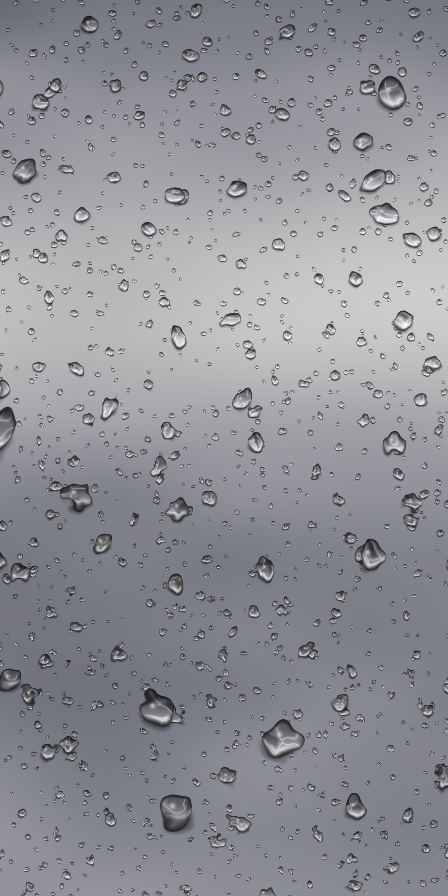
Give the GLSL for this texture, as a Shadertoy shader.

```glsl
// Rain drops on a window in front of a blurred, overcast sky.
// The sky is a sum of soft bands and noise; the drops are warped ellipses
// scattered on jittered grids, from fine spray up to large beads.

const vec3 SKY_TINT = vec3(-0.006, 0.0, 0.04);  // blue cast of the dark cloud
const float SKY_BASE = 0.485;
const float BAND_HEIGHT = 0.675;                // bright band, share of height
const float BAND_WIDTH = 0.185;
const float BAND_GAIN = 0.30;
const float CLOUD_GAIN = 0.15;
const float RIM_LUMA = 0.10;
const float GLINT_LUMA = 0.92;
const float SHADOW_GAIN = 0.35;

float hash(vec2 p) {
    return fract(sin(dot(p, vec2(127.1, 311.7))) * 43758.5453);
}

float noise(vec2 p) {
    vec2 i = floor(p), f = fract(p);
    f = f * f * (3.0 - 2.0 * f);
    return mix(mix(hash(i), hash(i + vec2(1, 0)), f.x),
               mix(hash(i + vec2(0, 1)), hash(i + vec2(1, 1)), f.x), f.y);
}

float bell(float x, float width) {
    x /= width;
    return exp(-x * x);
}

// Blurred clouds; p spans 0..1 across, height is 0..1 upwards
vec3 sky(vec2 p, float height) {
    float cloud = 0.65 * noise(p * vec2(1.8, 3.4) + 3.7)
                + 0.35 * noise(p * vec2(3.5, 6.5) + 9.1) - 0.5;
    float luma = SKY_BASE + CLOUD_GAIN * cloud;
    luma += BAND_GAIN * bell(height - BAND_HEIGHT - 0.03 * (p.x - 0.5), BAND_WIDTH);
    luma += 0.12 * bell(height, 0.16) * (1.2 - 0.8 * p.x);
    luma -= 0.07 * smoothstep(0.88, 1.0, height);
    luma += 0.03 * (p.x - 0.5) * bell(height - 0.6, 0.2);
    return vec3(luma) + SKY_TINT * smoothstep(0.82, 0.45, luma);
}

// Light inside a drop: q is upright, e is the warped shape, r is 1 at the rim
float dropLuma(vec2 q, vec2 e, float r, float skyLuma, float seed) {
    // inverted view of the sky: dark above, bright below
    float luma = mix(skyLuma * 0.68, skyLuma * 1.12, smoothstep(0.6, -0.5, q.y));

    // folded reflections
    float fold = noise(e * vec2(1.5, 2.4) + seed * 37.0);
    luma += 0.20 * smoothstep(0.12, 0.0, abs(fold - 0.55));
    luma -= 0.16 * smoothstep(0.35, 0.15, fold);

    // dark rim, heavier at the top and the bottom
    float upright = abs(q.y) / (length(q) + 0.001);
    float rimStart = mix(0.82, 0.60, upright);
    luma = mix(luma, RIM_LUMA, 0.88 * smoothstep(rimStart, 0.97, r) * mix(0.6, 1.0, upright));

    // glints: a crescent low inside the rim and a small spot above
    float crescent = bell(r - 0.58, 0.13) * smoothstep(-0.1, -0.5, q.y);
    float spot = bell(length(q - vec2(-0.25, 0.28)), 0.17);
    return mix(luma, GLINT_LUMA, 0.65 * max(crescent, spot));
}

void addDrops(inout vec3 color, vec2 p, float height, float cell,
              vec2 radii, float density, float layer) {
    vec2 home = floor(p / cell);
    float skyLuma = color.g;
    vec3 behind = sky(p, height);
    skyLuma = behind.g;
    for (int k = 0; k < 9; k++) {
        vec2 id = home + vec2(k % 3 - 1, k / 3 - 1);
        vec2 key = id + layer * 17.3;
        if (hash(key) > density) continue;

        float seed = hash(key + 5.1);
        vec2 jitter = vec2(hash(key + 1.7), hash(key + 2.9));
        float size = hash(key + 3.3);
        float radius = mix(radii.x, radii.y, size * size);
        vec2 q = (p - (id + jitter) * cell) / radius;
        if (dot(q, q) > 6.0) continue;

        // rotated ellipse, more ragged toward the bottom of the pane
        float angle = (hash(key + 7.7) - 0.5) * 2.6;
        float c = cos(angle), s = sin(angle);
        float stretch = mix(1.0, 1.5, pow(hash(key + 8.3), 2.0));
        vec2 e = mat2(c, -s, s, c) * q * vec2(1.0 / stretch, sqrt(stretch));
        float ragged = mix(1.0, 0.35, smoothstep(0.1, 0.9, height)) * (0.4 + seed);
        vec2 w = q * 1.3 + seed * 61.0;
        e += ragged * (vec2(noise(w), noise(w + 19.0)) - 0.5);
        float r = length(e);

        // contact shadow under the drop, then the drop itself
        float soft = 1.3 / (iResolution.x * radius);
        float shadow = smoothstep(1.25, 0.85, length(e + vec2(0.0, 0.16)));
        color *= 1.0 - SHADOW_GAIN * shadow * smoothstep(0.2, -0.6, q.y);
        float cover = 1.0 - smoothstep(1.0 - 0.5 * soft, 1.0 + 0.5 * soft, r);
        float luma = dropLuma(q, e, r, skyLuma, seed);
        color = mix(color, vec3(luma) + SKY_TINT * 0.3, cover);
    }
}

void mainImage(out vec4 fragColor, in vec2 fragCoord) {
    vec2 p = fragCoord / iResolution.x;
    float height = fragCoord.y / iResolution.y;
    vec3 color = sky(p, height);

    // spray, small, medium and large drops
    addDrops(color, p, height, 0.034, vec2(0.003, 0.006), 0.50, 1.0);
    addDrops(color, p, height, 0.056, vec2(0.006, 0.011), 0.50, 2.0);
    addDrops(color, p, height, 0.115, vec2(0.011, 0.020), 0.55, 3.0);
    addDrops(color, p, height, 0.210, vec2(0.019, 0.044), 0.48, 4.0);

    fragColor = vec4(clamp(color, 0.0, 1.0), 1.0);
}
```
